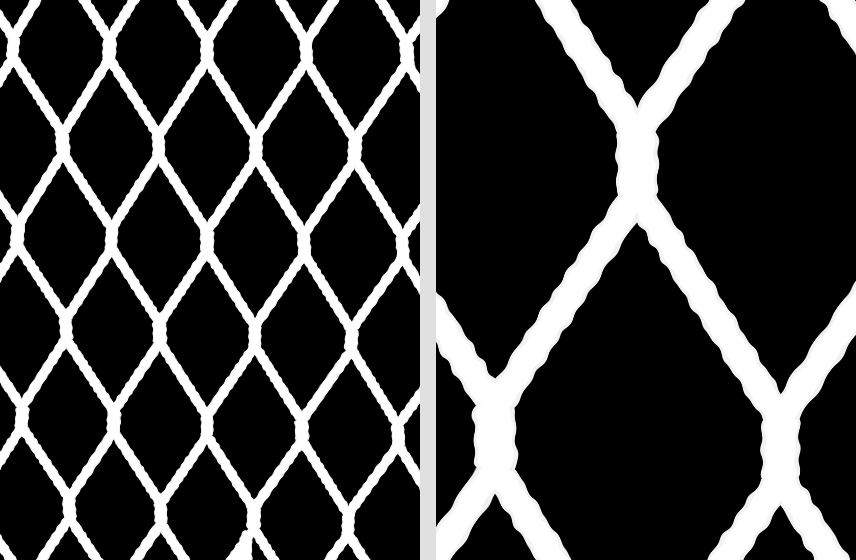
Left: the whole. Right: its middle third, enlarged.
Give the GLSL for this pattern, as a Shadertoy shader.

```glsl
// Chain-link fence: white wire diamonds with twisted knots on black, seen slightly in perspective.
#define PITCH vec2(0.0879, 0.1732)    // half column step, row step
#define SHRINK vec2(0.00098, 0.00137) // loss of pitch per row
#define TILT vec2(0.00117, 0.00072)   // sideways slope, and its gain per row
#define SPREAD 0.00033                // columns widen to the right
#define ORIGIN vec2(-0.0052, 0.0898)  // central knot of the first row
#define WIRE 0.0090                   // wire half width
#define KNOT vec2(0.0118, 0.0222)     // knot half size
#define SPLAY vec2(0.0039, 0.0234)    // where wires leave a knot
#define RIM 0.0021                    // width of the off-white rim
#define RIM_COLOR vec3(0.95)
#define ROUGHNESS 0.0006

// Lattice index to position: x from the centre, y down from the top.
vec2 knotPosition(int column, int row) {
    float c = float(column), r = float(row);
    return ORIGIN + vec2(c * (PITCH.x - SHRINK.x * r) + SPREAD * c * c,
                         r * (PITCH.y - SHRINK.y * r) + c * (TILT.x + TILT.y * r));
}

// Distance to a rod whose radius runs from ra to rb.
float rod(vec2 p, vec2 a, vec2 b, float ra, float rb) {
    vec2 ab = b - a;
    float t = clamp(dot(p - a, ab) / dot(ab, ab), 0.0, 1.0);
    return length(p - a - ab * t) - mix(ra, rb, t);
}

// Rounded block with a slight lean and swell that differ per knot.
float knot(vec2 p, float seed) {
    p.x += 0.08 * sin(seed * 2.7) * p.y;
    vec2 halfSize = KNOT * (1.0 + 0.06 * vec2(sin(seed * 5.1), sin(seed * 3.3)));
    float corner = 0.65 * halfSize.x;
    vec2 q = abs(p) - halfSize + corner;
    return length(max(q, 0.0)) + min(max(q.x, q.y), 0.0) - corner;
}

float fence(vec2 p) {
    float d = 1.0;
    for (int row = -1; row <= 6; row++) {
        for (int k = -3; k <= 3; k++) {
            int column = 2 * k + (row & 1);
            vec2 here = knotPosition(column, row);
            d = min(d, knot(p - here, float(column) + 7.0 * float(row)));
            // Two wires run down to the neighbouring knots.
            for (int side = -1; side <= 1; side += 2) {
                vec2 leave = SPLAY * vec2(side, 1);
                vec2 next = knotPosition(column + side, row + 1);
                d = min(d, rod(p, here + leave, next - leave, WIRE, WIRE));
            }
        }
    }
    // Loose stub at the lower edge.
    return min(d, rod(p, vec2(0.065, 0.957), vec2(0.057, 1.01), 0.0100, 0.0185));
}

// Uneven wire edge from layered sines.
float wear(vec2 p) {
    return ROUGHNESS * (sin(p.y * 430.0 + 3.0 * sin(p.x * 61.0))
                      + 0.6 * sin(p.x * 710.0 + p.y * 190.0));
}

void mainImage(out vec4 fragColor, in vec2 fragCoord) {
    float pixel = 1.0 / iResolution.y;
    vec2 p = vec2(fragCoord.x - 0.5 * iResolution.x, iResolution.y - fragCoord.y) * pixel;
    float d = fence(p) + wear(p);

    float cover = 1.0 - smoothstep(-0.6 * pixel, 0.6 * pixel, d);
    float core = 1.0 - smoothstep(-0.6 * pixel, 0.6 * pixel, d + RIM);
    fragColor = vec4(mix(RIM_COLOR, vec3(1.0), core) * cover, 1.0);
}
```
